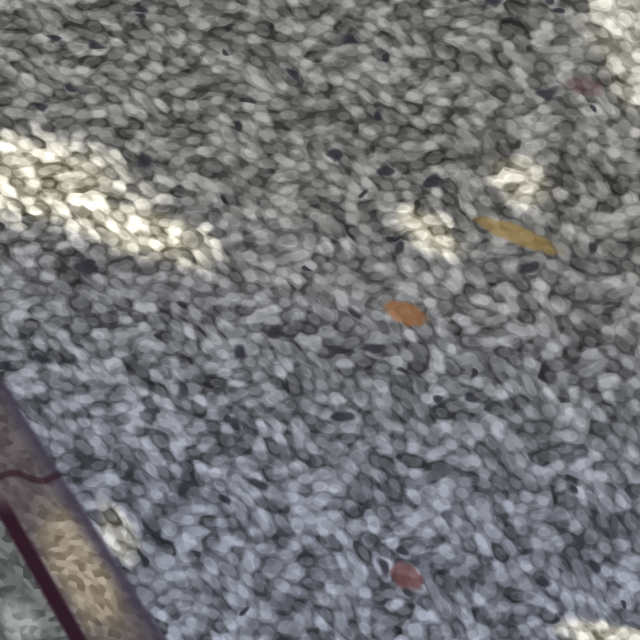
Give the GLSL for this texture, as a Shadertoy shader.

```glsl
const vec2 GRAIN_FREQ = vec2(43.0, 52.0);
const float GRAIN_CONTRAST = 0.34;
const float GAP_DEPTH = 0.11;
const float FINE_CONTRAST = 0.13;
const float BASE_TONE = 0.494;
const float GRAIN_SOFTNESS = 9.0;
const float PIT_CHANCE = 0.09;

const vec3 WARM_TINT = vec3(1.0, 0.995, 0.975);
const vec3 COOL_TINT = vec3(0.97, 1.0, 1.09);
const vec3 SUN = vec3(0.80, 0.78, 0.71);
const vec3 PIT = vec3(0.17, 0.17, 0.20);
const vec3 YELLOW_LEAF = vec3(0.57, 0.49, 0.33);
const vec3 ORANGE_LEAF = vec3(0.59, 0.43, 0.31);
const vec3 RED_LEAF = vec3(0.44, 0.32, 0.33);
const vec3 CURB = vec3(0.36, 0.335, 0.34);
const vec3 CURB_LIT = vec3(0.63, 0.58, 0.50);
const vec3 CURB_EDGE = vec3(0.25, 0.23, 0.30);
const vec3 GUTTER = vec3(0.38, 0.39, 0.39);
const vec3 GROOVE = vec3(0.19, 0.11, 0.15);

vec3 hash3(vec2 p) {
    vec3 q = fract(p.xyx * vec3(0.1031, 0.1030, 0.0973));
    q += dot(q, q.yxz + 33.33);
    return fract((q.xxy + q.yzz) * q.zyx);
}

// Soft cellular noise: x is the blended cell tone, y the gap between cells
vec2 softCells(vec2 p) {
    vec2 id = floor(p);
    float sum = 0.0, tone = 0.0;
    for (int j = -1; j <= 1; j++)
    for (int i = -1; i <= 1; i++) {
        vec2 cell = id + vec2(i, j);
        vec3 h = hash3(cell + 200.0);
        vec2 d = cell + h.xy - p;
        float w = exp(-GRAIN_SOFTNESS * dot(d, d));
        sum += w;
        tone += w * h.z;
    }
    return vec2(tone / max(sum, 1e-5), 1.0 - smoothstep(0.04, 0.32, sum));
}

// Sparse dark hollows, stretched along the grain
float pits(vec2 p) {
    vec2 id = floor(p);
    float mask = 0.0;
    for (int j = -1; j <= 1; j++)
    for (int i = -1; i <= 1; i++) {
        vec2 cell = id + vec2(i, j);
        vec3 h = hash3(cell + 517.0);
        float r = mix(0.22, 0.48, fract(h.z * 91.7));
        float d = length(cell + h.xy - p);
        mask = max(mask, step(h.z, PIT_CHANCE) * (1.0 - smoothstep(0.4 * r, r, d)));
    }
    return mask;
}

float sines(vec2 p) {
    return (sin(p.x + 1.7 * sin(p.y * 0.8)) + sin(p.y * 1.3 + 1.4 * sin(p.x * 0.9 + 2.0))
        + 0.6 * sin(p.x * 2.3 - p.y * 1.9)) / 2.6;
}

// Normalised distance in a tilted ellipse: 1 on the rim
float ellipse(vec2 p, vec2 centre, vec2 radius, float tilt) {
    p -= centre;
    float c = cos(tilt), s = sin(tilt);
    return length(vec2(c * p.x + s * p.y, c * p.y - s * p.x) / radius);
}

float glow(float d) { return 1.0 - smoothstep(0.55, 1.25, d); }
float leaf(float d) { return 1.0 - smoothstep(0.7, 1.15, d); }

void mainImage(out vec4 fragColor, in vec2 fragCoord) {
    vec2 uv = fragCoord / iResolution.xy;

    // Receding, slanted grain coordinates
    vec2 q = vec2(uv.x - 0.3 * uv.y, uv.y + uv.x * (0.46 - 0.24 * uv.y));
    vec2 g = vec2(q.x, q.y * (1.0 + 0.22 * q.y)) * GRAIN_FREQ;
    g += 0.3 * vec2(sin(g.y * 0.9), sin(g.x * 0.8 + 1.0));
    vec2 grain = softCells(g);
    vec2 fine = softCells(g * 1.9 + 31.0);
    float mottle = sines(uv * 19.0);

    // Asphalt
    float tone = BASE_TONE + GRAIN_CONTRAST * (grain.x - 0.5) - GAP_DEPTH * grain.y
        + FINE_CONTRAST * (fine.x - 0.5) + 0.018 * mottle;
    float cool = 1.0 - smoothstep(0.2, 0.85, uv.y + 0.15 * uv.x);
    vec3 col = tone * mix(WARM_TINT, COOL_TINT, cool);
    col = mix(col, PIT, 0.8 * pits(g * vec2(0.55, 0.5) + 0.25 * sines(g * 1.5)));

    // Dappled sunlight with ragged borders
    float ragged = 0.35 * (0.5 - grain.x) + 0.13 * mottle;
    float sun = glow(ellipse(uv, vec2(0.06, 0.72), vec2(0.17, 0.07), -0.2) + ragged);
    sun = max(sun, glow(ellipse(uv, vec2(0.19, 0.65), vec2(0.16, 0.045), -0.35) + ragged));
    sun = max(sun, 0.8 * glow(ellipse(uv, vec2(0.81, 0.72), vec2(0.06, 0.038), -0.5) + ragged));
    sun = max(sun, 0.9 * glow(ellipse(uv, vec2(0.675, 0.635), vec2(0.06, 0.03), -0.6) + ragged));
    sun = max(sun, 0.6 * glow(ellipse(uv, vec2(0.98, 0.93), vec2(0.06, 0.13), 0.3) + ragged));
    sun = max(sun, 0.8 * glow(ellipse(uv, vec2(0.97, 0.0), vec2(0.09, 0.025), -0.2) + ragged));
    sun = max(sun, 0.55 * glow(ellipse(uv, vec2(0.185, 0.165), vec2(0.025, 0.055), 0.5) + ragged));
    col = mix(col, SUN + 1.6 * (tone - 0.45), sun);

    // Fallen leaves
    float rim = 0.2 * (fine.x - 0.5);
    vec3 speck = vec3(0.25 * (tone - 0.45));
    col = mix(col, YELLOW_LEAF + speck, 0.9 * leaf(ellipse(uv, vec2(0.81, 0.632), vec2(0.073, 0.015), -0.38) + rim));
    col = mix(col, ORANGE_LEAF + speck, 0.9 * leaf(ellipse(uv, vec2(0.635, 0.51), vec2(0.036, 0.018), -0.35) + rim));
    col = mix(col, RED_LEAF + speck, 0.9 * leaf(ellipse(uv, vec2(0.635, 0.1), vec2(0.03, 0.02), -0.6) + rim));
    col = mix(col, RED_LEAF + speck, 0.45 * leaf(ellipse(uv, vec2(0.915, 0.865), vec2(0.03, 0.015), -0.2) + rim));

    // Curb stone, joint and groove
    float edge = (uv.x + 0.634 * uv.y - 0.26) / 1.18 + 0.003 * mottle;
    float grooveX = (uv.x + 0.57 * uv.y - 0.122) / 1.15;
    vec3 stone = CURB + 0.12 * (fine.x - 0.5) + 0.025 * mottle;
    float lit = glow(ellipse(uv, vec2(0.125, 0.11), vec2(0.045, 0.115), 0.5) + 0.6 * ragged);
    stone = mix(stone, CURB_LIT + 0.3 * (fine.x - 0.5), 0.8 * lit);
    stone = mix(stone, CURB_EDGE, 0.75 * smoothstep(-0.032, -0.004, edge));
    float joint = abs(uv.y - 0.255 - 0.006 * sin(uv.x * 75.0));
    stone = mix(stone, GROOVE, 0.7 * (1.0 - smoothstep(0.002, 0.009, joint)));
    float lower = 1.0 - smoothstep(0.19, 0.24, uv.y);
    vec3 gutter = GUTTER + 0.2 * (fine.x - 0.5) + 0.2 * glow(ellipse(uv, vec2(0.03, 0.03), vec2(0.03, 0.04), 0.5));
    stone = mix(stone, gutter, lower * (1.0 - smoothstep(-0.012, 0.0, grooveX)));
    stone = mix(stone, GROOVE, lower * (1.0 - smoothstep(0.007, 0.016, abs(grooveX))));
    col = mix(col, stone, 1.0 - smoothstep(-0.006, 0.005, edge));

    fragColor = vec4(clamp(col, 0.0, 1.0), 1.0);
}
```
